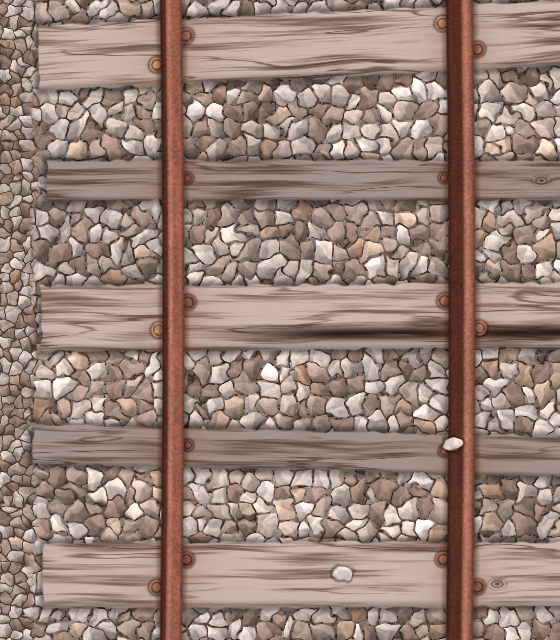
A Shadertoy shader for this texture:

```glsl
// Railway track from above: crushed stone, five weathered sleepers, two rusty rails.
// Stones are weighted Voronoi cells, timber is stretched noise, rails and bolts
// are shaded distance profiles. Lengths are in canvas heights.
#define SLEEPERS 5
#define FIRST_Y 0.1016
#define SPACING 0.2064
#define STONE_SIZE 0.027
#define RAIL_X vec2(0.267, 0.718)
#define RAIL_HALF vec2(0.017, 0.021)
#define BOLT_RADIUS 0.0115

const vec3 PALE = vec3(0.93, 0.86, 0.83), TAN = vec3(0.64, 0.53, 0.48);
const vec3 SHADE = vec3(0.29, 0.20, 0.16);
const vec3 WOOD = vec3(0.80, 0.71, 0.68), WOOD_DARK = vec3(0.46, 0.36, 0.32);
const vec3 RUST = vec3(0.58, 0.35, 0.28), RUST_DARK = vec3(0.33, 0.17, 0.13);
// Irregular laying of each sleeper: drift in y, tilt, left end
const vec3 LAYING[SLEEPERS] = vec3[SLEEPERS](
  vec3(0, 0.002, 0.068), vec3(-0.011, -0.024, 0.052), vec3(-0.010, 0.006, 0.065),
  vec3(-0.003, 0, 0.074), vec3(0, 0.048, 0.062));

float hash(vec2 p) { return fract(sin(dot(p, vec2(127.1, 311.7))) * 43758.5); }

float noise(vec2 p) {
  vec2 i = floor(p), f = fract(p);
  f = f * f * (3.0 - 2.0 * f);
  return mix(mix(hash(i), hash(i + vec2(1, 0)), f.x),
             mix(hash(i + vec2(0, 1)), hash(i + 1.0), f.x), f.y);
}

float fbm(vec2 p) {
  float sum = 0.0, amp = 0.53;
  for (int k = 0; k < 4; k++) { sum += amp * noise(p); p = p * 2.03 + 17.3; amp *= 0.5; }
  return sum;
}

vec2 dir(float turn) { return vec2(cos(6.283 * turn), sin(6.283 * turn)); }

// Antialiased coverage of a shape, and the soft shadow around it
float cover(float d) { float px = 1.2 / iResolution.y; return 1.0 - smoothstep(-px, px, d); }
float contact(float d, float reach) { return mix(0.58, 1.0, smoothstep(0.0, reach, d)); }

// One layer of stones: rgb colour, a = distance to the gap
vec4 stones(vec2 p) {
  p += 0.35 * (vec2(noise(p * 2.2), noise(p * 2.2 + 31.0)) - 0.5);
  vec2 from = vec2(0), id = vec2(0);
  float d1 = 9.0, d2 = 9.0;
  for (int n = 0; n < 9; n++) {
    vec2 c = floor(p) + vec2(n % 3 - 1, n / 3 - 1);
    vec2 r = p - c - 0.5 - 0.75 * (vec2(hash(c), hash(c + 41.0)) - 0.5);
    vec2 axis = dir(hash(c + 7.0));
    float d = length(vec2(dot(r, axis) * 0.85, dot(r, vec2(-axis.y, axis.x)) * 1.15));
    d -= 0.22 * hash(c + 3.0);
    if (d < d1) { d2 = d1; d1 = d; from = r; id = c; }
    else d2 = min(d2, d);
  }
  vec3 col = mix(TAN, PALE, smoothstep(0.0, 0.85, hash(id + 5.0)));
  col = mix(col, vec3(0.80, 0.63, 0.50), 0.5 * step(0.9, hash(id + 9.0)));
  float facet = smoothstep(-0.06, 0.06, dot(from, dir(hash(id + 13.0))) - 0.08);
  col *= 0.78 + 0.35 * dot(from, vec2(-0.4, 0.8)) - 0.17 * facet + 0.32 * fbm(p * 4.0);
  return vec4(mix(SHADE, col, smoothstep(-0.02, 0.2, d2 - d1)), d2 - d1);
}

// Large stones over small ones, small only on the left verge
vec3 ballast(vec2 p) {
  float verge = smoothstep(0.055, 0.07, p.x + 0.02 * noise(p * 30.0));
  vec4 large = stones(p / STONE_SIZE), small = stones(p / STONE_SIZE * 1.55 + 50.0);
  vec3 bed = mix(small.rgb * 0.62, large.rgb, smoothstep(0.04, 0.12, large.a));
  return mix(small.rgb * 0.92, bed * (0.91 + 0.24 * noise(p * 9.0)), verge);
}

// q is centred on the timber, v runs -1..1 across it
vec3 timber(vec2 q, float v, int i) {
  float row = float(i);
  vec2 k = (q - vec2(0.777 + 0.023 * row, -0.015 + 0.005 * row)) * vec2(1, 1.6);
  float knot = i % 3 == 0 ? exp(-dot(k, k) * 6000.0) : 0.0;
  vec2 g = q + vec2(0, 0.008 * noise(q * vec2(9, 30) + row) + 0.012 * knot) + row * 3.7;
  float grain = fbm(g * vec2(6, 110)), fine = noise(g * vec2(16, 430));
  vec3 col = mix(WOOD_DARK, WOOD, smoothstep(0.12, 0.58, grain + 0.2 * fine - 0.1));
  col *= i % 2 == 1 ? 0.8 : 1.0;
  float crack = 1.0 - smoothstep(0.0, 0.035, abs(fbm(g * vec2(3, 38) + 8.0) - 0.5));
  col = mix(col, SHADE, 0.6 * crack * smoothstep(0.35, 0.65, noise(g * vec2(7, 25))));
  col = mix(col, SHADE, knot * (0.45 + 0.4 * sin(length(k) * 900.0)));
  // Scorched lower half of the middle sleeper
  float burn = smoothstep(0.27, 0.55, q.x) * (1.0 - smoothstep(0.0, 0.35, abs(v + 0.52)));
  if (i == 2) col = mix(col, SHADE * 0.55, burn * smoothstep(0.0, 0.43, grain));
  return col * mix(0.72, 1.0, smoothstep(-1.0, -0.72, v));
}

void mainImage(out vec4 fragColor, in vec2 fragCoord) {
  vec2 p = fragCoord / iResolution.y, railX = RAIL_X + 0.004 * sin(3.14 * p.y);
  vec3 col = ballast(p);
  // Sleepers with ragged edges, rust stains and bolts
  for (int i = 0; i < SLEEPERS; i++) {
    vec3 lay = LAYING[i];
    bool narrow = i % 2 == 1;
    float halfW = narrow ? 0.031 : 0.051;
    vec2 q = vec2(p.x, p.y - FIRST_Y - SPACING * float(i) - lay.x - lay.y * (p.x - 0.44));
    float d = max(abs(q.y) - halfW, lay.z - q.x);
    col *= contact(d, 0.014);
    vec2 gap = abs(p.x - railX) - RAIL_HALF;
    float stain = exp(-max(min(gap.x, gap.y), 0.0) * 45.0) * fbm(q * vec2(12, 60));
    vec3 wood = mix(timber(q, q.y / halfW, i), vec3(0.58, 0.34, 0.22), 0.8 * stain);
    col = mix(col, wood, cover(d + 0.006 * noise(p * 65.0) - 0.003));
    // Inner bolts sit high, outer ones low; narrow sleepers have inner ones only
    for (int n = 0; n < (narrow ? 2 : 4); n++) {
      int r = n % 2;
      float side = (r == 0) == (n < 2) ? 1.0 : -1.0;
      vec2 b = q - vec2(railX[r] + side * (RAIL_HALF[r] + 0.006), narrow ? 0.004 : n > 1 ? -0.019 : 0.024);
      float size = BOLT_RADIUS * (narrow ? 0.7 : 1.0), rim = length(b) / size - 0.68;
      vec3 metal = mix(RUST, vec3(0.76, 0.57, 0.42), narrow ? 0.0 : hash(vec2(n, i)));
      metal *= 0.85 + 0.3 * noise(p * 220.0) + 12.0 * dot(b, vec2(-0.5, 0.8));
      col *= contact(length(b) - size, 0.006);
      col = mix(col, metal * (1.0 - 0.45 * exp(-64.0 * rim * rim)), cover(length(b) - size));
    }
  }
  // Rails: dark web on the left, lit head on the right
  for (int r = 0; r < 2; r++) {
    float u = (p.x - railX[r]) / RAIL_HALF[r], d = (abs(u) - 1.0) * RAIL_HALF[r];
    float lit = u - (r == 0 ? -0.5 : 0.12);
    vec3 iron = mix(RUST_DARK, RUST, smoothstep(-0.12, 0.15, lit));
    iron *= 0.80 + 0.25 * fbm(p * vec2(90, 25)) + 0.22 * noise(p * 330.0);
    iron += 0.10 * exp(-25.0 * (lit - 0.3) * (lit - 0.3));
    iron *= 1.0 - 0.35 * smoothstep(0.65, 1.0, abs(u));
    col = mix(col * mix(1.0, contact(d, 0.011), 0.8), iron, cover(d));
  }
  // Stray stones lying on the timber
  for (int k = 0; k < 2; k++) {
    vec2 s = p - vec2(0.536, 0.105) - float(k) * vec2(0.172, 0.201);
    float d = length(s * vec2(0.85, 1.1)) - 0.016 + 0.008 * noise(p * 110.0);
    vec3 stray = PALE * (0.85 + 0.2 * noise(p * 160.0) + 8.0 * s.y);
    col = mix(col * contact(d, 0.007), stray, cover(d));
  }
  fragColor = vec4(clamp(col, 0.0, 1.0), 1.0);
}
```
